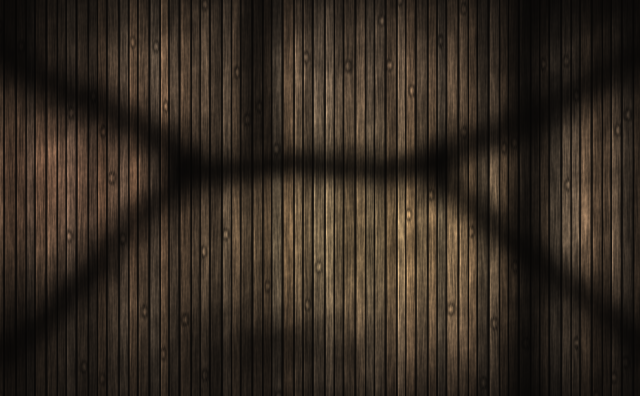
Reproduce this texture procedurally as a Shadertoy shader.

```glsl
// Weathered vertical wooden planks under soft crossing shadows and warm pools of light.

float hash(vec2 p) {
    vec3 q = fract(vec3(p.xyx) * 0.1031);
    q += dot(q, q.yzx + 33.33);
    return fract((q.x + q.y) * q.z);
}

// Cellular noise: distance to the nearest scattered point.
float cells(vec2 p) {
    vec2 base = floor(p), f = p - base;
    float nearest = 2.0;
    for (int j = -1; j <= 1; j++)
        for (int i = -1; i <= 1; i++) {
            vec2 o = vec2(i, j), c = base + o;
            vec2 point = o + vec2(hash(c), hash(c + 71.7));
            nearest = min(nearest, length(point - f));
        }
    return nearest;
}

// Cloudy layered sines, roughly -1 to 1.
float clouds(vec2 p) {
    float sum = 0.0, gain = 0.5;
    for (int i = 0; i < 5; i++) {
        sum += gain * sin(p.x + 1.7 * sin(p.y * 0.8)) * cos(p.y + 1.3 * sin(p.x * 0.7));
        p = mat2(1.5, 1.1, -1.1, 1.5) * p + 2.3;
        gain *= 0.62;
    }
    return sum;
}

// Soft shadow of a bar from a to b.
float bar(vec2 p, vec2 a, vec2 b, float width, float depth) {
    vec2 v = b - a, w = p - a;
    float d = length(w - v * clamp(dot(w, v) / dot(v, v), 0.0, 1.0)) / width;
    return 1.0 - depth * exp(-d * d);
}

// Elliptical pool with a soft rim.
float pool(vec2 p, vec2 centre, vec2 radius) {
    vec2 d = (p - centre) / radius;
    return exp(-dot(d, d));
}

float shadows(vec2 p) {
    p += 0.008 * vec2(sin(p.y * 17.0), sin(p.x * 15.0));
    float s = bar(p, vec2(-0.05, 0.91), vec2(0.46, 0.60), 0.068, 0.78);
    s *= bar(p, vec2(0.47, 0.575), vec2(1.10, 0.582), 0.046, 0.76);
    s *= bar(p, vec2(1.11, 0.60), vec2(1.66, 0.87), 0.060, 0.74);
    s *= bar(p, vec2(0.45, 0.53), vec2(0.03, 0.12), 0.055, 0.72);
    s *= bar(p, vec2(1.12, 0.54), vec2(1.66, 0.09), 0.052, 0.72);
    s *= bar(p, vec2(1.335, -0.1), vec2(1.335, 1.1), 0.058, 0.72);
    s *= bar(p, vec2(0.65, 0.66), vec2(0.65, 1.1), 0.055, 0.62);
    s *= bar(p, vec2(1.61, -0.1), vec2(1.61, 1.1), 0.045, 0.5);
    // Dark corners and lower patches
    s *= 1.0 - 0.75 * pool(p, vec2(0.0, 1.0), vec2(0.22, 0.20));
    s *= 1.0 - 0.75 * pool(p, vec2(1.50, 1.0), vec2(0.26, 0.14));
    s *= 1.0 - 0.60 * pool(p, vec2(0.0, 0.08), vec2(0.22, 0.22));
    s *= 1.0 - 0.55 * pool(p, vec2(0.68, 0.12), vec2(0.20, 0.09));
    s *= 1.0 - 0.40 * pool(p, vec2(1.48, 0.0), vec2(0.30, 0.14));
    return s;
}

void mainImage(out vec4 fragColor, in vec2 fragCoord) {
    vec2 p = fragCoord / iResolution.y;
    float aa = 38.5 / iResolution.y;

    // Plank layout
    float x = p.x * 38.5 + 0.51;
    x += 0.1 * sin(x * 1.9);
    float id = floor(x), f = x - id;
    float tone = hash(vec2(id, 3.0));

    // One occasional knot per stretch of plank
    float stretch = p.y * 3.2 + hash(vec2(id, 9.0)) * 7.0;
    float row = floor(stretch);
    float present = step(0.72, hash(vec2(id, row + 40.0)));
    vec2 k = vec2(f - 0.3 - 0.4 * hash(vec2(id + 5.0, row)), (stretch - row - 0.5) * 7.0);
    float knot = present * exp(-9.0 * dot(k, k));
    float ring = present * exp(-40.0 * pow(length(k) - 0.27, 2.0));

    // Stretched grain, bent around knots
    vec2 g = vec2(p.x + 0.006 * knot + 0.0015 * sin(p.y * 19.0 + id * 4.0), p.y + id * 0.37);
    float fine = cells(g * vec2(230.0, 13.0));
    float broad = cells(g * vec2(95.0, 4.5) + 17.0);
    float speck = cells(p * vec2(150.0, 75.0));
    float detail = 0.72 + 0.5 * tone;
    detail *= 0.58 + 0.50 * fine + 0.42 * broad;
    detail *= 0.90 + 0.22 * speck;
    detail *= 1.0 + 0.5 * knot - 0.55 * ring;

    // Worn stains and faint diagonal scuffs
    float stain = clouds(p * vec2(9.0, 11.0));
    float scuff = clouds(vec2(p.x + p.y, (p.y - p.x * 0.5) * 3.0) * 12.0);
    detail *= 1.0 + 0.20 * stain + 0.12 * scuff;

    // Dark joints with a worn bright lip
    float edge = min(f, 1.0 - f);
    float lip = smoothstep(0.07, 0.13, f) * (1.0 - smoothstep(0.13, 0.25 + aa, f));
    detail *= 1.0 + 0.45 * lip * hash(vec2(id, 21.0));
    detail *= mix(0.18, 1.0, smoothstep(0.02, 0.06 + aa, edge));

    // Pools of light
    float centre = pool(p, vec2(0.93, 0.40), vec2(0.36, 0.26));
    float left = pool(p, vec2(0.17, 0.55), vec2(0.26, 0.24));
    float light = 0.54 + 0.72 * centre + 0.48 * left;
    light += 0.42 * pool(p, vec2(0.88, 0.82), vec2(0.30, 0.20));
    light += 0.32 * pool(p, vec2(0.42, 0.86), vec2(0.16, 0.20));
    light += 0.45 * pool(p, vec2(1.50, 0.48), vec2(0.13, 0.24));
    light += 0.35 * pool(p, vec2(1.23, 0.54), vec2(0.09, 0.14));
    light += 0.30 * pool(p, vec2(1.02, 0.14), vec2(0.18, 0.15));
    light *= 1.0 - 0.35 * pow(abs(p.y - 0.5) * 2.0, 4.0);

    // Warm brown, redder at left and yellower in the centre
    vec3 wood = vec3(0.355, 0.290, 0.228);
    wood += centre * vec3(0.02, 0.02, -0.008) + left * vec3(0.018, -0.012, -0.012);
    wood *= 1.0 + (hash(vec2(id, 55.0)) - 0.5) * vec3(0.08, 0.0, -0.08);
    vec3 col = wood * light * shadows(p) * detail + vec3(0.022, 0.019, 0.017);
    fragColor = vec4(clamp(col, 0.0, 1.0), 1.0);
}
```
